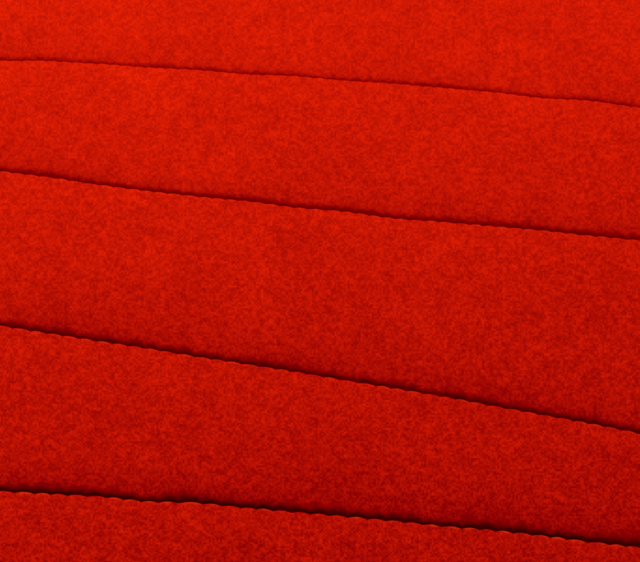
A Shadertoy shader for this texture:

```glsl
// Seam heights at the left edge, right edge, and bow at the centre, top to bottom
const vec4 SEAM_LEFT = vec4(0.894, 0.695, 0.419, 0.126);
const vec4 SEAM_RIGHT = vec4(0.810, 0.574, 0.229, 0.027);
const vec4 SEAM_BOW = vec4(0.008, -0.008, 0.007, 0.009);
const int SEAM_COUNT = 4;

// Values with a far and a near end grow towards the bottom
const vec2 STITCH_LENGTH = vec2(0.019, 0.029);
const vec2 STITCH_BULGE = vec2(0.0012, 0.0026);
const vec2 CREASE_WIDTH = vec2(0.0065, 0.0105);
const vec2 CREASE_DEPTH = vec2(0.25, 0.52);
const vec2 FOLD_DEPTH = vec2(0.07, 0.22);
const vec2 THREAD_GLOW = vec2(0.05, 0.24);

const float TONE_TOP = 0.830;
const float TONE_BOTTOM = 0.660;
const float RIGHT_FALLOFF = 0.035;
const float GRAIN_COARSE = 0.105;
const float GRAIN_FINE = 0.145;
const float MOTTLE = 0.03;
const vec3 THREAD_COLOR = vec3(0.90, 0.32, 0.10);

float hash(vec2 p) {
    vec3 q = fract(vec3(p.xyx) * 0.1031);
    q += dot(q, q.yzx + 33.33);
    return fract((q.x + q.y) * q.z);
}

float noise(vec2 p) {
    vec2 cell = floor(p), f = fract(p);
    f = f * f * (3.0 - 2.0 * f);
    float low = mix(hash(cell), hash(cell + vec2(1, 0)), f.x);
    float high = mix(hash(cell + vec2(0, 1)), hash(cell + vec2(1, 1)), f.x);
    return mix(low, high, f.y);
}

float byDepth(vec2 farNear, float nearness) {
    return mix(farNear.x, farNear.y, nearness);
}

// Felt brightness: broad light, soft mottling and fibre grain
float feltTone(vec2 uv, vec2 p) {
    float tone = mix(TONE_BOTTOM, TONE_TOP, uv.y) - RIGHT_FALLOFF * (uv.x - 0.5);
    tone += MOTTLE * (noise(p * 11.0) + noise(p * 37.0) - 1.0);
    float grain = GRAIN_COARSE * (noise(p * vec2(135.0, 165.0)) - 0.5);
    grain += GRAIN_FINE * (noise(p * 300.0 + 17.0) - 0.5);
    return tone + grain * mix(1.1, 0.75, uv.y);
}

// Red ramp whose green fades out first in the dark
vec3 feltColor(float tone) {
    return vec3(tone, max(0.0, 0.36 * (tone - 0.54)), 0.005 + 0.016 * tone * tone);
}

void mainImage(out vec4 fragColor, in vec2 fragCoord) {
    vec2 uv = fragCoord / iResolution.xy;
    vec2 p = fragCoord / iResolution.y;
    float edge = max(0.0018, 1.0 / iResolution.y);
    float tone = feltTone(uv, p);
    float thread = 0.0;

    for (int i = 0; i < SEAM_COUNT; i++) {
        float nearness = float(i) / float(SEAM_COUNT - 1);
        float seed = float(i) * 19.7;

        // Slightly wandering seam with a scalloped lip
        float seam = mix(SEAM_LEFT[i], SEAM_RIGHT[i], uv.x);
        seam += SEAM_BOW[i] * 4.0 * uv.x * (1.0 - uv.x);
        seam += 0.004 * (noise(vec2(uv.x * 13.0, seed)) - 0.5);
        float along = uv.x / byDepth(STITCH_LENGTH, nearness);
        along += 0.5 * noise(vec2(uv.x * 19.0, seed + 5.0));
        float scallop = abs(sin(3.14159 * along));
        float d = p.y - seam - byDepth(STITCH_BULGE, nearness) * (scallop - 0.6);

        // Shadow above the lip: tight crease plus a broad fold, broken up by wear
        float above = smoothstep(-edge, edge, d);
        float wear = 0.6 + 0.5 * noise(vec2(uv.x * 42.0, seed + 9.0));
        wear += 0.3 * noise(p * 130.0 + seed);
        float width = byDepth(CREASE_WIDTH, nearness) * wear;
        float rise = max(d, 0.0);
        float crease = byDepth(CREASE_DEPTH, nearness) * exp(-pow(rise / width, 2.0));
        float fold = byDepth(FOLD_DEPTH, nearness) * exp(-rise / (width * 3.5));
        tone *= 1.0 - above * (crease + fold);

        // Rounded panel below the lip, with patches of lit thread
        float drop = max(-d, 0.0);
        tone += (1.0 - above) * 0.025 * exp(-drop / 0.045);
        float lit = smoothstep(0.25, 0.8, noise(vec2(along * 1.7, seed + 3.0)));
        float lip = (1.0 - above) * exp(-pow(drop / 0.0035, 2.0));
        thread += lip * lit * scallop * byDepth(THREAD_GLOW, nearness) * 2.0;
    }

    vec3 color = mix(feltColor(tone), THREAD_COLOR, clamp(thread, 0.0, 0.6));
    fragColor = vec4(clamp(color, 0.0, 1.0), 1.0);
}
```
